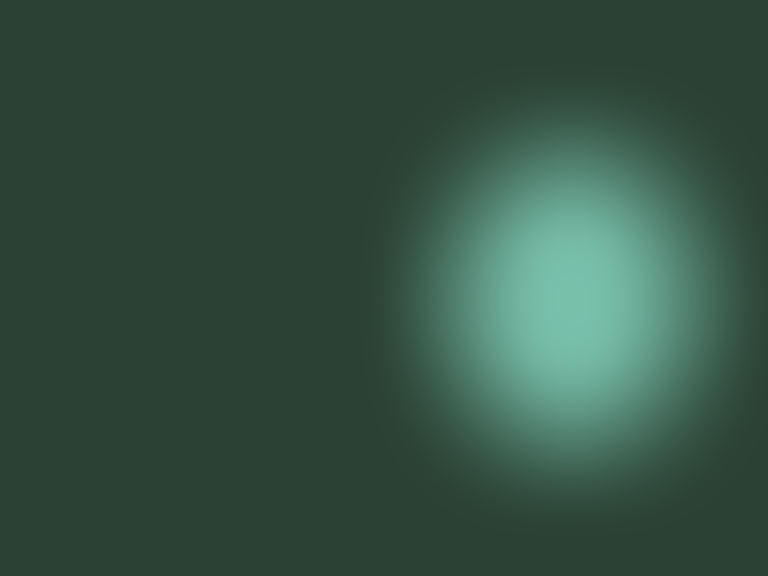
A Shadertoy shader for this background:

```glsl
#define BACKDROP vec3(0.165, 0.255, 0.203)
#define GLOW vec3(0.470, 0.753, 0.668)
#define CENTER vec2(0.745, 0.479)
#define RADII vec2(0.212, 0.256)
#define BLUR 0.177
#define SAMPLES 48

// Half width of the ellipse at height y
float halfWidth(float y) {
    float ratio = y / RADII.y;
    return RADII.x * sqrt(max(0.0, 1.0 - ratio * ratio));
}

// Horizontally softened span of the given half width
float softSpan(float x, float halfSpan) {
    return smoothstep(-BLUR, BLUR, x + halfSpan)
         - smoothstep(-BLUR, BLUR, x - halfSpan);
}

// Ellipse blurred by a separable parabolic kernel
float blurredEllipse(vec2 p) {
    float sum = 0.0;
    float total = 0.0;
    for (int i = 0; i < SAMPLES; i++) {
        float t = (float(i) + 0.5) / float(SAMPLES) * 2.0 - 1.0;
        float weight = 1.0 - t * t;
        sum += weight * softSpan(p.x, halfWidth(p.y + t * BLUR));
        total += weight;
    }
    return sum / total;
}

void mainImage(out vec4 fragColor, in vec2 fragCoord) {
    // Canvas height is one unit
    vec2 p = (fragCoord - CENTER * iResolution.xy) / iResolution.y;
    fragColor = vec4(mix(BACKDROP, GLOW, blurredEllipse(p)), 1.0);
}
```
